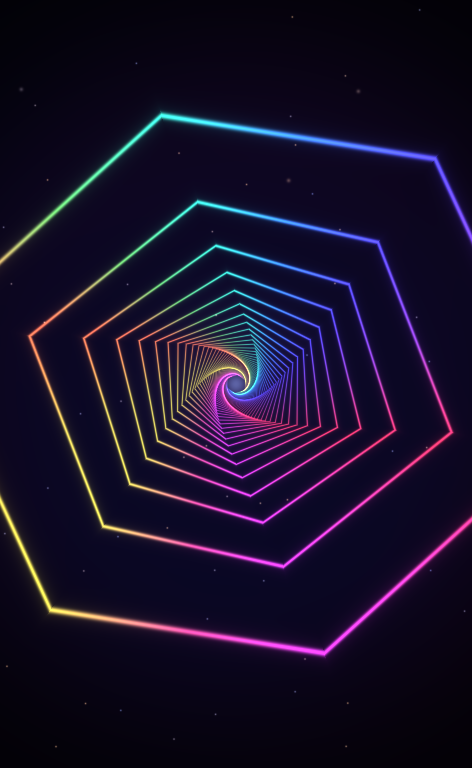
Write a WebGL 2 fragment shader that draws this background.

```glsl
#version 300 es
precision highp float;

uniform vec2 u_resolution;
out vec4 fragColor;

const float TAU = 6.2831853;

// Neon colours clockwise around a ring, two per edge
const vec3 NEON[12] = vec3[12](
    vec3(0.12, 0.86, 0.68), vec3(0.14, 0.48, 0.92), vec3(0.25, 0.20, 0.92),
    vec3(0.48, 0.16, 0.68), vec3(0.95, 0.13, 0.25), vec3(0.88, 0.15, 0.58),
    vec3(0.86, 0.15, 0.86), vec3(0.80, 0.20, 0.45), vec3(0.82, 0.80, 0.15),
    vec3(0.76, 0.70, 0.15), vec3(0.92, 0.36, 0.15), vec3(0.30, 0.72, 0.25));

vec3 neon(float turn) {
    float u = fract(turn) * 12.0;
    int i = int(u) % 12;
    return mix(NEON[i], NEON[(i + 1) % 12], fract(u));
}

vec2 hash2(vec2 p) {
    vec3 q = fract(p.xyx * vec3(0.1031, 0.1030, 0.0973));
    q += dot(q, q.yzx + 33.33);
    return fract((q.xx + q.yz) * q.zy);
}

// Skewed hexagon: x is the signed distance, y the line thickness
vec2 hexagon(vec2 p, float size, float spin) {
    vec3 angle = vec3(1.539, 0.558, -0.708) - spin;
    vec3 d = abs(p.x * cos(angle) + p.y * sin(angle)) - size * vec3(0.901, 0.959, 0.905);
    float edge = max(d.x, max(d.y, d.z));
    return vec2(edge, d.x >= edge ? 1.35 : 1.0);
}

// Dark sky with faint violet clouds
vec3 sky(vec2 p) {
    float cloud = 0.5 + 0.25 * (sin(p.x * 7.0 + 2.0 * sin(p.y * 5.0)) + sin(p.y * 9.0 - p.x * 4.0));
    vec3 tint = mix(vec3(0.035, 0.028, 0.14), vec3(0.075, 0.018, 0.12), cloud * smoothstep(0.1, 0.45, length(p)));
    return tint * mix(1.0, 0.2, smoothstep(0.25, 0.6, length(p)));
}

// One sparse layer of dust in jittered cells
vec3 dust(vec2 p, float cells, float rarity, float radius) {
    vec2 id = floor(p * cells);
    vec2 rnd = hash2(id + cells);
    vec2 spot = 0.2 + 0.6 * hash2(id + 71.0);
    float d = length(fract(p * cells) - spot) / cells;
    float glow = exp(-d * d / (radius * radius)) * step(rarity, rnd.x);
    return glow * mix(vec3(0.25, 0.3, 0.45), vec3(0.5, 0.38, 0.25), rnd.y);
}

void main() {
    vec2 p = (gl_FragCoord.xy - 0.5 * u_resolution) / u_resolution.y;
    float pixel = 1.0 / u_resolution.y;

    vec3 color = sky(p);
    color += dust(p + 3.0, 18.0, 0.8, 0.0012) + 0.6 * dust(p + 5.0, 9.0, 0.92, 0.0025);

    // Tunnel of rings, shrinking with depth and twisting clockwise
    vec3 light = vec3(0.0);
    for (int i = 2; i <= 60; i++) {
        float depth = float(i);
        float spin = 0.0628 * depth;
        vec2 q = p - vec2(0.018, -0.001) / depth;
        vec2 ring = hexagon(q, 0.7305 / depth, spin);

        // Thin lines keep their energy when narrower than a pixel
        float width = 0.0056 * ring.y / depth;
        float soft = sqrt(width * width + 0.3 * pixel * pixel);
        float core = width / soft * exp(-ring.x * ring.x / (soft * soft));
        float halo = 0.24 * exp(-abs(ring.x) * depth / 0.016);

        vec3 hue = neon((1.997 - spin - atan(q.y, q.x)) / TAU);
        light += (hue * (core + halo) + 0.12 * core) * exp(-0.012 * depth);
    }
    color += light;

    // Hazy light at the far end
    float r2 = dot(p, p);
    color += vec3(0.26, 0.32, 0.42) * exp(-r2 / 0.0002);
    color += vec3(0.07, 0.04, 0.09) * exp(-r2 / 0.012);

    fragColor = vec4(min(color, 1.0), 1.0);
}
```
